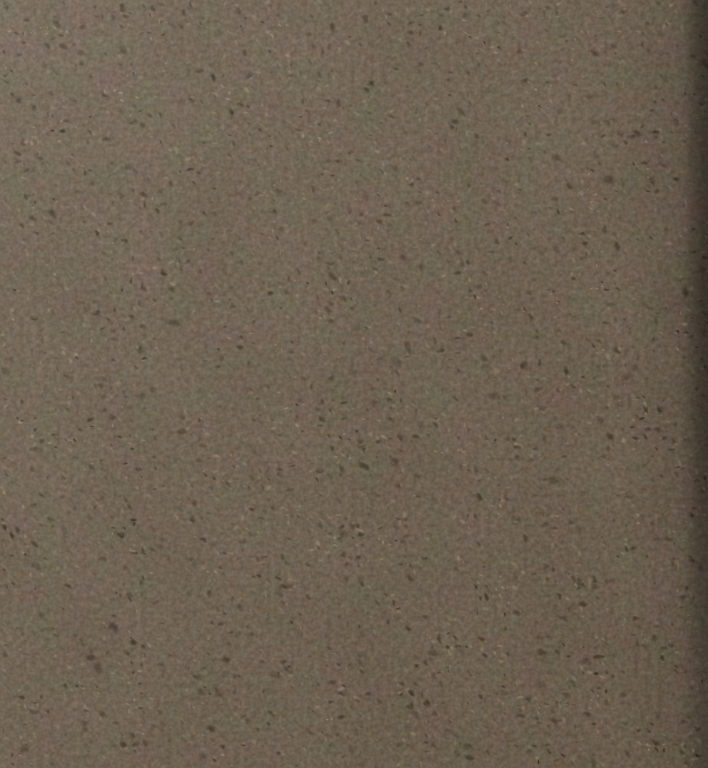
Give the GLSL for this texture, as a Shadertoy shader.

```glsl
// Matte brown-grey speckled stone surface, lit from the upper left, shaded at the right edge.

vec3 hash3(vec2 p) {
    vec3 q = fract(p.xyx * vec3(0.1031, 0.1030, 0.0973));
    q += dot(q, q.yxz + 33.33);
    return fract((q.xxy + q.yzz) * q.zyx);
}

float gradientDot(vec2 cell, vec2 corner, vec2 f) {
    float angle = 6.2832 * hash3(cell + corner).x;
    return dot(vec2(cos(angle), sin(angle)), f - corner);
}

float gradientNoise(vec2 p) {
    vec2 cell = floor(p), f = fract(p);
    vec2 u = f * f * f * (f * (f * 6.0 - 15.0) + 10.0);
    float low = mix(gradientDot(cell, vec2(0, 0), f), gradientDot(cell, vec2(1, 0), f), u.x);
    float high = mix(gradientDot(cell, vec2(0, 1), f), gradientDot(cell, vec2(1, 1), f), u.x);
    return mix(low, high, u.y);
}

// Soft, slightly elongated grains scattered over a jittered grid
float specks(vec2 p, float share, float seed) {
    vec2 cell = floor(p);
    float cover = 0.0;
    for (int j = -1; j <= 1; j++)
    for (int i = -1; i <= 1; i++) {
        vec2 id = cell + vec2(i, j);
        vec3 place = hash3(id + seed);
        vec3 form = hash3(id + seed + 57.0);
        float angle = -0.6 + 1.8 * (form.x - 0.5);
        vec2 d = p - id - 0.15 - 0.7 * place.xy;
        d = mat2(cos(angle), -sin(angle), sin(angle), cos(angle)) * d;
        float radius = mix(0.2, 0.46, form.y * form.y);
        float dist = length(d * vec2(0.75, 1.3)) / radius;
        float grain = smoothstep(1.1, 0.2, dist) * mix(0.45, 1.0, form.z);
        cover = max(cover, grain * step(place.z, share));
    }
    return cover;
}

void mainImage(out vec4 fragColor, in vec2 fragCoord) {
    vec2 uv = fragCoord / iResolution.xy;
    vec2 p = fragCoord / iResolution.y;

    // Broad light falling off from the upper left
    vec3 color = mix(vec3(0.405, 0.355, 0.295), vec3(0.455, 0.408, 0.348),
                     smoothstep(-0.15, 1.05, 0.55 * (1.0 - uv.x) + 0.45 * uv.y));
    color += vec3(0.035, 0.037, 0.040) * exp(-4.0 * length(uv - vec2(0.0, 1.0)));

    // Faint cloudiness with reddish and greenish tints
    color += 0.016 * gradientNoise(p * 9.0 + 4.0);
    color += vec3(0.022, -0.014, 0.012) * gradientNoise(p * 24.0 + 31.0);
    color += vec3(0.014, -0.004, -0.018) * gradientNoise(p * 65.0 + 12.0);

    // Fine grain in two sizes
    color += 0.050 * gradientNoise(p * 125.0);
    color += 0.050 * gradientNoise(p * 230.0 + 70.0);

    // Dark pits and pale yellowish flecks, loosely clustered
    vec2 warped = p + 0.003 * vec2(gradientNoise(p * 110.0 + 5.0), gradientNoise(p * 110.0 + 45.0));
    float cluster = gradientNoise(p * 15.0 + 20.0) + 0.6 * gradientNoise(p * 38.0 + 8.0);
    float strength = clamp(0.75 + 1.1 * cluster, 0.25, 1.3);
    float pits = specks(warped * 78.0, 0.30, 3.0);
    float largePits = specks(warped * 52.0 + 9.0, 0.07, 140.0);
    float flecks = specks(warped * 105.0 + 2.0, 0.22, 260.0);
    color -= vec3(0.125, 0.120, 0.110) * max(pits * strength, largePits);
    color += vec3(0.100, 0.093, 0.070) * flecks * strength;

    // Shadow along the right border, deeper towards the top
    float border = 0.13 * smoothstep(0.86, 1.0, uv.x) + 0.32 * smoothstep(0.955, 1.0, uv.x);
    color *= 1.0 - border * mix(0.65, 1.0, smoothstep(0.0, 0.6, uv.y));

    fragColor = vec4(clamp(color, 0.0, 1.0), 1.0);
}
```
